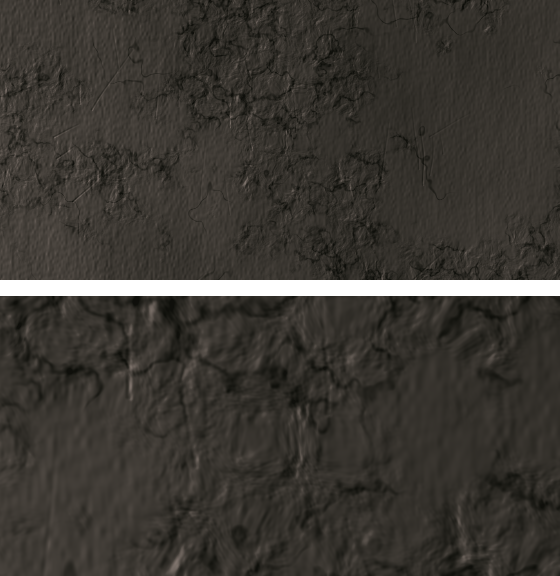
Top: the whole. Bottom: its middle third, enlarged.
This texture is drawn by a WebGL 1 fragment shader. Its source:

```glsl
precision highp float;
// Dark trowelled plaster: vertical grain, crumbled patches, cracks and scratches.
uniform vec2 u_resolution;

const vec3 SHADOW = vec3(0.178, 0.168, 0.147);
const vec3 LIGHT_RANGE = vec3(0.160, 0.143, 0.140);
const vec2 LIGHT_DIR = vec2(-0.85, 0.53);
const float RELIEF_STEP = 0.004;
const int SCRATCHES = 34;

float hash(vec2 p) {
  vec3 q = fract(vec3(p.xyx) * 0.1031);
  q += dot(q, q.yzx + 33.33);
  return fract((q.x + q.y) * q.z);
}

float noise(vec2 p) {
  vec2 cell = floor(p);
  vec2 f = fract(p);
  f = f * f * (3.0 - 2.0 * f);
  float low = mix(hash(cell), hash(cell + vec2(1.0, 0.0)), f.x);
  float high = mix(hash(cell + vec2(0.0, 1.0)), hash(cell + 1.0), f.x);
  return mix(low, high, f.y);
}

float fbm(vec2 p) {
  float sum = 0.0;
  float amp = 0.533;
  for (int i = 0; i < 4; i++) {
    sum += amp * noise(p);
    p = mat2(0.8, 0.6, -0.6, 0.8) * p * 2.03 + 17.3;
    amp *= 0.5;
  }
  return sum;
}

// Ragged zones where the coat has crumbled, densest around the middle
float crumbleMask(vec2 p) {
  float middle = exp(-pow((p.x - 1.0) / 0.6, 2.0));
  float zone = fbm(p * vec2(2.4, 3.0) + 41.0) + 0.45 * (fbm(p * 12.0 + 7.0) - 0.5);
  return smoothstep(0.51, 0.70, zone + 0.06 * middle);
}

// Thin line along one contour of a noise field
float crackLine(vec2 p, float scale, float width) {
  float field = fbm(p * scale + 63.0);
  return 1.0 - smoothstep(0.0, width * scale, abs(field - 0.5));
}

// Tapered line starting at a point
float scratch(vec2 p, vec2 start, float angle, float len, float width) {
  vec2 dir = vec2(cos(angle), sin(angle));
  vec2 d = p - start;
  float along = clamp(dot(d, dir), 0.0, len);
  float taper = 1.0 - 0.7 * along / len;
  return taper * (1.0 - smoothstep(0.0, width, length(d - dir * along)));
}

// Mostly upright scratches, every fourth one slanting to the right
float scratches(vec2 p) {
  float depth = 0.0;
  p += 0.012 * vec2(noise(p * 9.0), noise(p * 9.0 + 50.0));
  for (int i = 0; i < SCRATCHES; i++) {
    float id = float(i);
    vec2 start = vec2(hash(vec2(id, 3.1)) * 2.0, hash(vec2(id, 8.7)) * 1.1 - 0.1);
    float slant = step(2.5, mod(id, 4.0));
    float upright = 1.57 + 0.5 * (hash(vec2(id, 5.3)) - 0.5);
    float angle = mix(upright, 0.45 + 0.6 * hash(vec2(id, 6.9)), slant);
    float len = mix(0.06, 0.26, hash(vec2(id, 12.4)));
    float strength = mix(0.25, 0.9, hash(vec2(id, 15.8)));
    depth = max(depth, strength * scratch(p, start, angle, len, 0.005));
  }
  return depth;
}

float surfaceHeight(vec2 p, float crumble, float coarse) {
  float grain = 0.75 * noise(p * vec2(125.0, 75.0)) + 0.6 * noise(p * vec2(75.0, 19.0) + 9.0);
  float swell = 1.6 * fbm(p * vec2(17.0, 9.0) + 23.0);
  vec2 warp = 0.03 * vec2(noise(p * 21.0), noise(p * 21.0 + 31.0));
  float lumps = 4.6 * fbm((p + warp) * vec2(32.0, 27.0));
  return coarse * (grain + swell) + crumble * lumps - 0.85 * scratches(p);
}

void main() {
  vec2 p = gl_FragCoord.xy / u_resolution.y;
  float leftness = 1.0 - smoothstep(0.0, 1.5, p.x);
  float crumble = crumbleMask(p);
  float coarse = mix(0.6, 1.15, leftness);

  // Raking light from the upper left
  float lit = surfaceHeight(p, crumble, coarse)
            - surfaceHeight(p + LIGHT_DIR * RELIEF_STEP, crumble, coarse);
  float gloss = max(lit - 0.35, 0.0);

  // Crevices inside the crumbled zones and stray hairline cracks
  float crevice = crumble * crackLine(p, 13.0, 0.0045);
  float hairZone = smoothstep(0.52, 0.66, fbm(p * 4.0 + 88.0));
  float hairline = hairZone * crackLine(p + 5.0, 5.0, 0.003);

  // Broad tone: paler on the left, softly mottled
  float tone = 0.26 + 0.22 * leftness;
  tone += 0.6 * (fbm(p * vec2(4.0, 2.5) + 11.0) - 0.5);
  tone += 0.85 * lit + 0.7 * gloss;
  tone -= 0.12 * crumble + 0.55 * crevice + 0.5 * hairline;

  gl_FragColor = vec4(SHADOW + LIGHT_RANGE * clamp(tone, -0.75, 2.2), 1.0);
}
```
